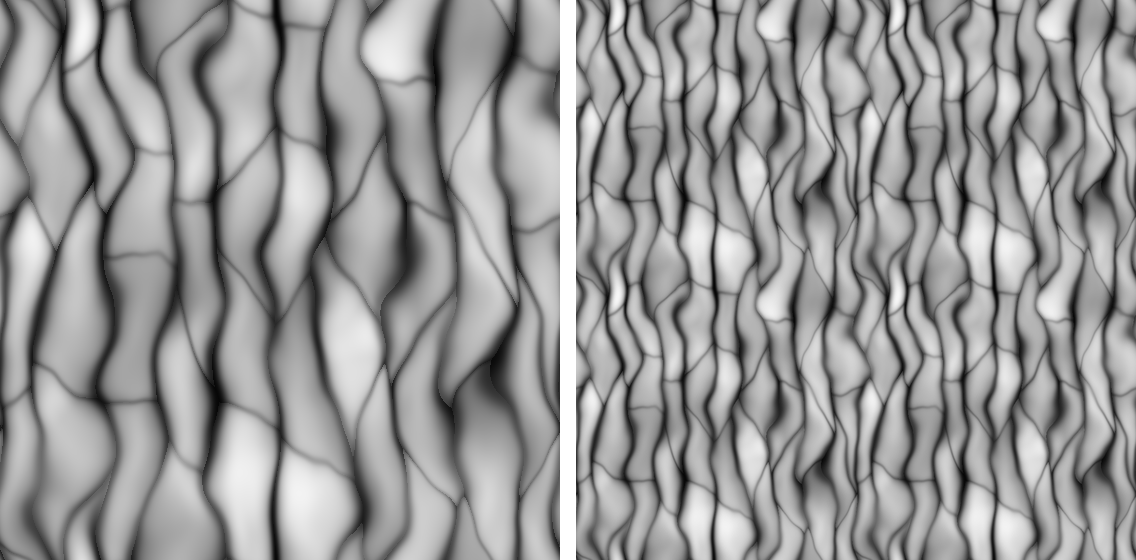
Left: one tile. Right: repeated 2 by 2.
Write a three.js fragment shader that draws this texture map.

```glsl
#define PLATES vec2(10.0, 4.0)
#define JITTER vec2(0.56, 0.62)
#define STRETCH 0.72
#define BEND 0.05
#define GROOVE_WIDTH 0.116
#define CRACK_WIDTH 0.02
#define PLATE_TONE 0.785
#define TONE_SPREAD 0.19
#define TILT 0.36
#define MOTTLE 0.17
#define GLOW 0.4

varying vec2 vUv;

vec2 hash2(vec2 p) {
  vec3 q = fract(p.xyx * vec3(0.1031, 0.1030, 0.0973));
  q += dot(q, q.yzx + 33.33);
  return fract((q.xx + q.yz) * q.zy);
}

// Gradient noise that wraps after a whole number of lattice steps
float lattice(vec2 corner, vec2 offset, vec2 period, float seed) {
  float angle = 6.2832 * hash2(mod(corner, period) + seed).x;
  return dot(vec2(cos(angle), sin(angle)), offset);
}

float noise(vec2 uv, vec2 period, float seed) {
  vec2 p = uv * period;
  vec2 i = floor(p);
  vec2 f = p - i;
  vec2 u = f * f * f * (f * (f * 6.0 - 15.0) + 10.0);
  vec2 e = vec2(1.0, 0.0);
  return mix(
    mix(lattice(i, f, period, seed), lattice(i + e, f - e, period, seed), u.x),
    mix(lattice(i + e.yx, f - e.yx, period, seed),
        lattice(i + 1.0, f - 1.0, period, seed), u.x), u.y);
}

// Plate centre: columns are staggered by about half a plate
vec2 plateCentre(vec2 cell) {
  vec2 id = mod(cell, PLATES);
  float slide = 0.5 * mod(id.x, 2.0) + 0.35 * hash2(vec2(id.x, 71.0)).x;
  return cell + vec2(0.5, 0.4 + slide) + JITTER * (hash2(id + 5.0) - 0.5);
}

// Darkening along the border of two plates: wide at the sides, hairline at the ends
float groove(float dist, vec2 normal, float swell, float strength) {
  float side = smoothstep(0.45, 0.9, abs(normal.x));
  float width = mix(CRACK_WIDTH, GROOVE_WIDTH * swell, side);
  float depth = mix(0.2 + 0.18 * strength, 0.32 + 0.54 * strength, side);
  float d = dist / width;
  return depth * (0.68 * exp(-d * d) + 0.32 * exp(-0.16 * d * d));
}

void main() {
  // Bend the plates
  vec2 uv = vUv;
  uv.x += 1.3 * BEND * noise(vUv, vec2(3.0, 4.0), 7.0);
  uv.x += BEND * noise(vUv, vec2(6.0, 5.0), 11.0);
  uv.x += 0.28 * BEND * noise(vUv, vec2(13.0, 12.0), 23.0);
  uv.y += 0.7 * BEND * noise(vUv, vec2(9.0, 5.0), 37.0);
  uv.y += 0.25 * BEND * noise(vUv, vec2(26.0, 14.0), 41.0);

  vec2 p = uv * PLATES;
  vec2 metric = vec2(1.0, STRETCH);
  vec2 base = floor(p);
  vec2 nearCell = base;
  vec2 nearOffset = vec2(0.0);
  float nearest = 100.0;
  float tone = 0.0;
  float total = 0.0;

  // Nearest plate and softly blended plate shading
  for (int y = -2; y <= 2; y++) {
    for (int x = -2; x <= 2; x++) {
      vec2 cell = base + vec2(float(x), float(y));
      vec2 r = (plateCentre(cell) - p) * metric;
      float d2 = dot(r, r);
      vec2 h = hash2(mod(cell, PLATES) + 53.0);
      float weight = exp(-16.0 * d2);
      tone += weight * (TONE_SPREAD * (h.x - 0.5) + TILT * (h.y - 0.5) * (r.x + r.y));
      total += weight;
      if (d2 < nearest) {
        nearest = d2;
        nearOffset = r;
        nearCell = cell;
      }
    }
  }
  tone /= max(total, 0.00001);

  // Grooves and cracks towards all neighbours, of smoothly changing strength
  float swell = 1.0 + 0.8 * noise(vUv, vec2(7.0, 5.0), 61.0);
  float strength = clamp(0.5 + 1.1 * noise(vUv, vec2(9.0, 4.0), 83.0), 0.0, 1.0);
  float open = 1.0;
  for (int y = -2; y <= 2; y++) {
    for (int x = -2; x <= 2; x++) {
      vec2 cell = nearCell + vec2(float(x), float(y));
      vec2 r = (plateCentre(cell) - p) * metric;
      vec2 gap = r - nearOffset;
      if (dot(gap, gap) > 0.0001) {
        vec2 normal = normalize(gap);
        float dist = dot(0.5 * (r + nearOffset), normal);
        open *= 1.0 - groove(dist, normal, swell, strength);
      }
    }
  }

  // Surface mottling and rare bright patches
  float mottle = noise(uv, vec2(7.0, 5.0), 97.0) + 0.5 * noise(uv, vec2(20.0, 9.0), 103.0);
  float glow = GLOW * smoothstep(0.3, 0.68, noise(vUv, vec2(5.0, 4.0), 131.0));
  float light = (PLATE_TONE + tone + MOTTLE * mottle + glow) * open;
  gl_FragColor = vec4(vec3(clamp(light, 0.0, 1.0)), 1.0);
}
```
